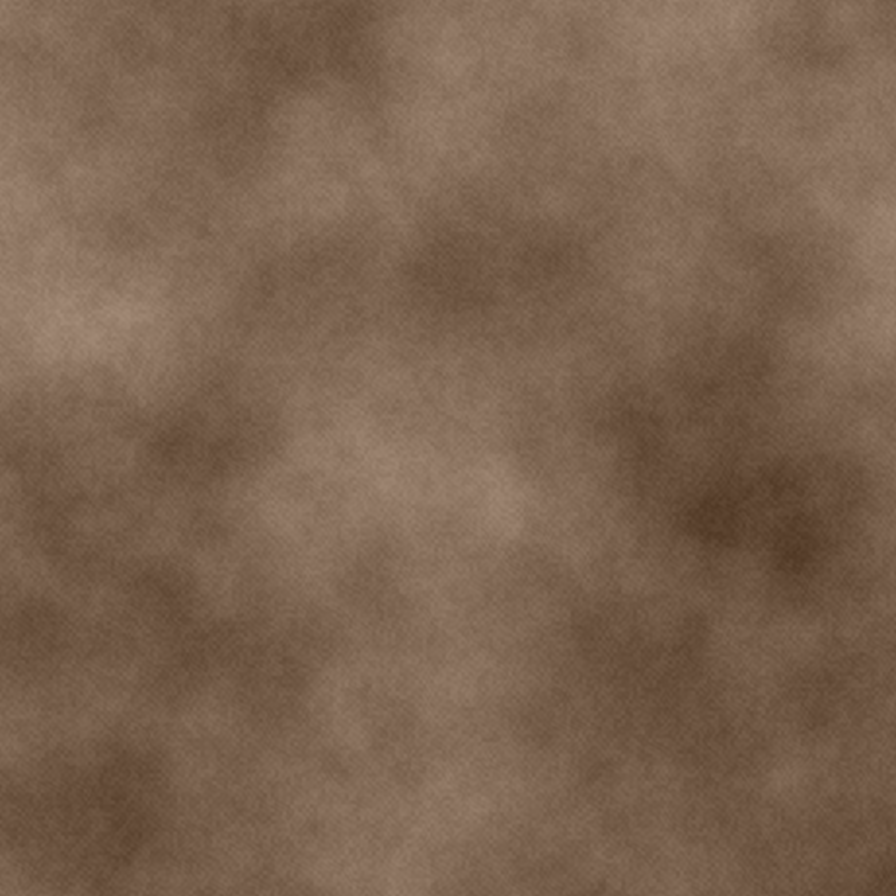
A Shadertoy shader for this texture:

```glsl
// Mottled brown suede: soft layered clouds over a broad light-to-dark drift,
// finished with a faint diagonal weave and fine grain.
// Clouds are rotated octaves of value noise; the weave is crossed sines.

float hash(vec2 p) {
    vec3 q = fract(vec3(p.xyx) * 0.1031);
    q += dot(q, q.yzx + 33.33);
    return fract((q.x + q.y) * q.z);
}

// Smooth noise from -0.5 to 0.5.
float valueNoise(vec2 p) {
    vec2 cell = floor(p), f = fract(p);
    vec2 blend = f * f * f * (f * (f * 6.0 - 15.0) + 10.0);
    float low = mix(hash(cell), hash(cell + vec2(1, 0)), blend.x);
    float high = mix(hash(cell + vec2(0, 1)), hash(cell + vec2(1, 1)), blend.x);
    return mix(low, high, blend.y) - 0.5;
}

// Each octave is turned and shifted so the lattice never lines up.
float clouds(vec2 p) {
    float sum = 0.0, amplitude = 1.0;
    for (int i = 0; i < 7; i++) {
        sum += amplitude * valueNoise(p);
        p = mat2(1.6, 1.2, -1.2, 1.6) * p + vec2(17.3, 9.1);
        amplitude *= 0.62;
    }
    return sum;
}

// Soft elliptical patch of tone.
float patchTone(vec2 p, vec2 center, vec2 radius) {
    vec2 d = (p - center) / radius;
    return exp(-dot(d, d));
}

// Fine fabric: two wavering diagonal thread sets plus speckle.
float weave(vec2 p) {
    float waver = 7.0 * valueNoise(p * 45.0);
    float threads = sin(dot(p, vec2(640, 690)) + waver)
                  + 0.7 * sin(dot(p, vec2(-760, 560)) - waver);
    float speckle = valueNoise(p * 230.0 + 41.0);
    return 0.006 * threads + 0.045 * speckle;
}

void mainImage(out vec4 fragColor, in vec2 fragCoord) {
    vec2 uv = fragCoord / iResolution.xy;
    vec2 p = fragCoord / iResolution.y;

    // Broad drift: pale upper left, dark column at the right
    float tone = 0.07 * (uv.y - 0.5);
    tone += 0.055 * patchTone(uv, vec2(0.22, 0.62), vec2(0.28, 0.26));
    tone -= 0.07 * patchTone(uv, vec2(0.77, 0.5), vec2(0.15, 0.32));

    // Cloudy mottling
    tone += 0.165 * clouds(p * 3.2 + vec2(12.4, 7.7));

    tone += weave(p);

    vec3 suede = vec3(0.505, 0.41, 0.332);
    fragColor = vec4(clamp(suede + tone, 0.0, 1.0), 1.0);
}
```
